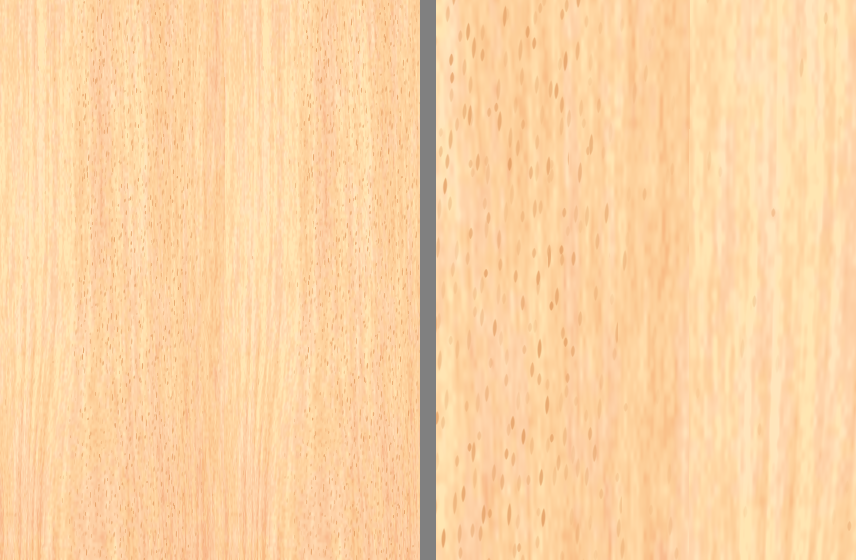
Left, the full canvas; right, a detail of the centre.
Give the GLSL for this texture, as a Shadertoy shader.

```glsl
// Pale beech veneer: one panel of grain repeated sideways across the canvas.
// Stretched noise gives bands and fibres along a bent grain coordinate;
// short dark pores are tapered capsules scattered on a jittered grid.

const float PANEL_WIDTH = 0.535;             // in canvas widths
const float RING_WIDTH = 0.029;
const vec2 PORE_CELL = vec2(0.0105, 0.0215);
const vec2 PORE_HALF = vec2(0.0015, 0.0078); // half width, half length
const float PORE_TILT = 0.10;
const float PORE_LEAN = 0.045;
const float BAND_GAIN = 0.32;
const float STREAK_GAIN = 0.42;
const float FIBRE_GAIN = 0.50;
const float GRIT_GAIN = 0.42;
const float RING_GAIN = 0.34;

const vec3 DARK_TAN = vec3(0.975, 0.735, 0.520);
const vec3 TAN = vec3(0.990, 0.804, 0.592);
const vec3 HONEY = vec3(1.000, 0.842, 0.640);
const vec3 CREAM = vec3(1.000, 0.900, 0.700);
const vec3 PORE_COLOUR = vec3(0.890, 0.620, 0.390);
const vec3 PINK_SHIFT = vec3(0.0, -0.003, 0.036);

float hash(vec2 p) {
    vec3 q = fract(vec3(p.xyx) * 0.1031);
    q += dot(q, q.yzx + 33.33);
    return fract((q.x + q.y) * q.z);
}

float noise(vec2 p) {
    vec2 cell = floor(p), f = fract(p);
    f = f * f * (3.0 - 2.0 * f);
    float low = mix(hash(cell), hash(cell + vec2(1.0, 0.0)), f.x);
    float high = mix(hash(cell + vec2(0.0, 1.0)), hash(cell + 1.0), f.x);
    return mix(low, high, f.y);
}

// Grain leans left on the plain side and right on the pored side going down.
float grainCoord(float x, float y) {
    float plain = smoothstep(0.0, 0.11, x) * (1.0 - smoothstep(0.10, 0.36, x));
    float pored = smoothstep(0.10, 0.36, x) * (1.0 - smoothstep(0.36, 0.53, x));
    float bend = 1.0 - smoothstep(0.0, 0.85, y);
    float wave = 0.006 * (noise(vec2(x * 9.0, y * 2.2) + 40.0) - 0.5);
    return x + 0.045 * plain * bend - 0.030 * pored * (1.333 - y) + wave;
}

// Soft coverage of the short pores around q; density is 0 to 1.
float pores(vec2 q, float density, float blur) {
    vec2 home = floor(q / PORE_CELL);
    float cover = 0.0;
    for (int j = -1; j <= 1; j++) {
        for (int i = -1; i <= 1; i++) {
            vec2 id = home + vec2(i, j);
            vec2 jitter = vec2(hash(id + 7.3), hash(id + 31.7));
            vec2 d = q - (id + jitter) * PORE_CELL;
            float size = 0.45 + 0.75 * hash(id + 53.1);
            float along = d.y / (PORE_HALF.y * size);
            float width = PORE_HALF.x * (1.0 - along * along);
            float edge = abs(d.x - PORE_TILT * d.y) - width;
            float body = 1.0 - smoothstep(-blur, blur, edge);
            body *= 1.0 - smoothstep(0.8, 1.1, abs(along));
            float present = step(hash(id + 91.9), density);
            float depth = hash(id + 11.5);
            cover = max(cover, body * present * (0.25 + 0.75 * depth * depth));
        }
    }
    return cover;
}

vec3 woodColour(float tone) {
    float t = clamp(tone, 0.0, 1.0) * 3.0;
    vec3 c = mix(DARK_TAN, TAN, clamp(t, 0.0, 1.0));
    c = mix(c, HONEY, clamp(t - 1.0, 0.0, 1.0));
    return mix(c, CREAM, clamp(t - 2.0, 0.0, 1.0));
}

void mainImage(out vec4 fragColor, in vec2 fragCoord) {
    vec2 p = fragCoord / iResolution.x;
    float y = p.y;
    float x = mod(p.x + 0.004 * (noise(vec2(3.0, y * 3.0)) - 0.5), PANEL_WIDTH);
    float g = grainCoord(x, y);

    // Zones across the panel
    float plainZone = smoothstep(0.0, 0.012, x) * (1.0 - smoothstep(0.14, 0.21, x));
    float poreZone = smoothstep(0.15, 0.20, x) * (1.0 - smoothstep(0.42, 0.50, x));
    float edgeZone = smoothstep(0.40, 0.47, x) * (1.0 - smoothstep(0.52, 0.535, x));
    float foot = 1.0 - smoothstep(0.0, 0.55, y);
    float middle = smoothstep(0.05, 0.5, y) * (1.0 - 0.5 * smoothstep(0.9, 1.33, y));

    // Bands, streaks and fibres along the grain
    float band = noise(vec2(g * 38.0, y * 0.9)) - 0.5;
    float streak = noise(vec2(g * 105.0, y * 2.2) + 17.0) - 0.5;
    float fibre = noise(vec2(g * 270.0, y * 20.0) + 71.0) - 0.5;
    float grit = noise(vec2(g * 340.0, y * 110.0) + 23.0) - 0.5;

    // Growth rings fade from cream to a darker edge on the plain side
    float ring = fract(g / RING_WIDTH + 1.2 * noise(vec2(g * 22.0, y * 1.1) + 5.0));
    float ringTone = 0.45 - ring * smoothstep(1.0, 0.86, ring);

    float tone = 0.58 + BAND_GAIN * band + STREAK_GAIN * streak;
    tone += FIBRE_GAIN * fibre + GRIT_GAIN * grit;
    tone += plainZone * (0.15 * middle + RING_GAIN * ringTone);
    tone -= 0.09 * edgeZone + 0.17 * foot;
    vec3 colour = woodColour(tone);

    // Rosy patches, stronger towards the foot
    float rosy = noise(vec2(g * 60.0, y * 7.0) + 61.0);
    rosy = 0.6 * rosy + 0.4 * noise(vec2(g * 170.0, y * 60.0) + 83.0);
    colour += PINK_SHIFT * smoothstep(0.42, 0.72, rosy + 0.14 * foot);

    // Pores follow a plain shear so that they keep their size
    float density = 0.06 + 0.74 * poreZone + 0.14 * edgeZone;
    float blur = max(0.0008, 0.5 / iResolution.x);
    float pore = pores(vec2(x - PORE_LEAN * (1.333 - y), y), density, blur);
    colour = mix(colour, PORE_COLOUR, pore * (0.40 + 0.45 * poreZone));

    fragColor = vec4(clamp(colour, 0.0, 1.0), 1.0);
}
```
